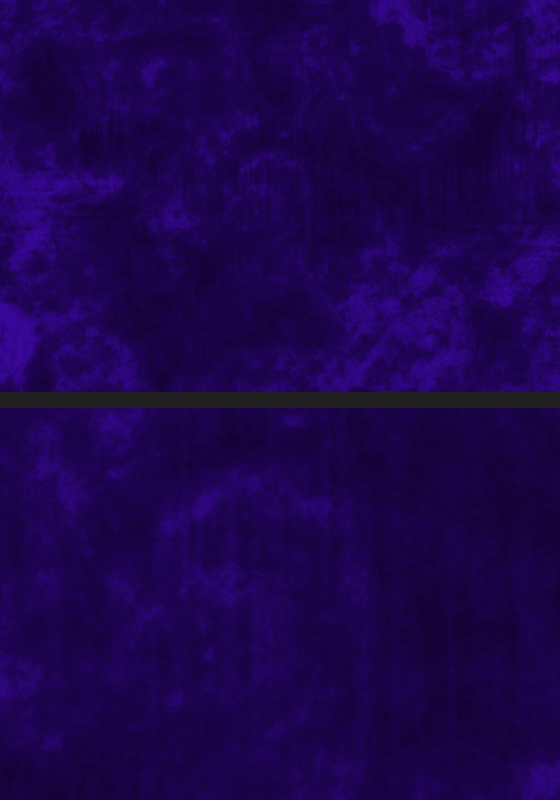
Top, the full canvas; bottom, a detail of the centre.
Reproduce this texture procedurally as a WebGL 1 fragment shader.

```glsl
precision highp float;
uniform vec2 u_resolution;

#define MID_BLUE 0.312
#define CONTRAST 0.25
#define BLUE_RANGE vec2(0.215, 0.60)
#define PATCH_SCALE 3.0
#define MOTTLE_SCALE 9.0
#define GRAIN_SCALE 190.0
#define WEAR 0.75
#define WEAVE 0.38
#define SCRATCH_WIDTH 0.0009
#define SCRATCH_LIGHT 1.0

float hash(vec2 p) {
  vec3 q = fract(p.xyx * 0.1031);
  q += dot(q, q.yzx + 33.33);
  return fract((q.x + q.y) * q.z);
}

float noise(vec2 p) {
  vec2 cell = floor(p), f = fract(p);
  f = f * f * (3.0 - 2.0 * f);
  return mix(mix(hash(cell), hash(cell + vec2(1.0, 0.0)), f.x),
             mix(hash(cell + vec2(0.0, 1.0)), hash(cell + 1.0), f.x), f.y);
}

// Layered noise, centred on zero with roughly unit deviation
float fbm(vec2 p) {
  float sum = 0.0, amp = 3.8;
  for (int i = 0; i < 5; i++) {
    sum += amp * (noise(p) - 0.5);
    p = mat2(0.8, 0.6, -0.6, 0.8) * p * 2.05 + 17.3;
    amp *= 0.65;
  }
  return sum;
}

float blob(vec2 p, vec2 centre, vec2 size) {
  vec2 d = (p - centre) / size;
  return exp(-dot(d, d));
}

// Thin, slightly bent strokes scattered over a rectangle
float scratches(vec2 p, vec2 corner, vec2 extent, float lean, float seed) {
  float px = 1.0 / u_resolution.y, light = 0.0;
  for (int i = 0; i < 16; i++) {
    vec2 id = vec2(float(i) * 3.7, seed);
    vec2 start = corner + extent * vec2(hash(id), hash(id + 11.0));
    float angle = lean * mix(0.45, 1.5, hash(id + 23.0));
    float len = mix(0.05, 0.24, hash(id + 31.0));
    vec2 dir = vec2(sin(angle), -cos(angle));
    vec2 d = p - start;
    float along = dot(d, dir) / len;
    float bend = 0.05 * len * along * (1.0 - along) * 4.0;
    float across = abs(dot(d, vec2(-dir.y, dir.x)) - bend);
    float ends = smoothstep(0.0, 0.12, along) * smoothstep(1.0, 0.7, along);
    float line = 1.0 - smoothstep(SCRATCH_WIDTH, SCRATCH_WIDTH + px, across);
    light = max(light, line * ends * mix(0.25, 1.0, hash(id + 47.0)));
  }
  return light * (0.4 + 0.6 * noise(p * 70.0));
}

// Large-scale balance of light and shadow
float lighting(vec2 p) {
  float light = 0.75 * blob(p, vec2(0.0, 0.35), vec2(0.28, 0.6));
  light += 1.9 * blob(p, vec2(0.63, 0.26), vec2(0.07, 0.10));
  light += 0.8 * blob(p, vec2(0.45, 0.87), vec2(0.22, 0.10));
  light += 0.6 * blob(p, vec2(1.43, 0.1), vec2(0.2, 0.3));
  light -= 1.1 * blob(p, vec2(0.32, 0.17), vec2(0.08, 0.12));
  light -= 0.9 * blob(p, vec2(0.1, 0.76), vec2(0.08, 0.13));
  return light - 0.6 * blob(p, vec2(0.98, 0.48), vec2(0.28, 0.38));
}

void main() {
  vec2 p = gl_FragCoord.xy / u_resolution.y;

  // Cloudy patches with ragged, worn edges
  vec2 warp = vec2(noise(p * 7.0 + 4.0), noise(p * 7.0 + 29.0)) - 0.5;
  float patches = fbm(p * PATCH_SCALE + warp * 0.5 + 5.0);
  float mottle = fbm(p * MOTTLE_SCALE + warp + 41.0);
  float flakes = fbm(p * 31.0 + 73.0);
  float light = lighting(p);
  float worn = smoothstep(0.35, 1.25, patches * 0.6 + light * 0.6 + mottle * 0.35 + flakes * 0.4);
  float pits = smoothstep(0.6, 1.5, flakes * 0.6 - patches * 0.5 - mottle * 0.4);

  // Fine grain and brushed weave in both directions
  float grain = noise(p * GRAIN_SCALE) + hash(floor(p * 358.0)) - 1.0;
  float brushed = noise(p * vec2(150.0, 9.0)) - 0.5;
  float combed = noise(p * vec2(9.0, 130.0) + 60.0) - 0.5;
  float weaveMask = smoothstep(0.3, 0.75, noise(p * 4.0 + 90.0));
  float weave = mix(combed, brushed, smoothstep(0.3, 0.6, noise(p * 3.0 + 8.0)));

  float tone = 0.4 * patches + 0.3 * mottle + 0.22 * flakes + 0.6 * light;
  tone += WEAR * worn - 0.4 * pits + 0.5 * grain;
  tone += WEAVE * weave * (0.5 + 2.0 * weaveMask);

  // Steep scratches at upper right, opposing ones at lower left
  float marks = scratches(p, vec2(0.72, 0.6), vec2(0.6, 0.42), 0.32, 3.0);
  marks += 0.7 * scratches(p, vec2(0.08, 0.1), vec2(0.4, 0.35), -0.55, 19.0);
  tone += SCRATCH_LIGHT * marks;

  float blue = clamp(MID_BLUE * exp(CONTRAST * tone), BLUE_RANGE.x, BLUE_RANGE.y);
  gl_FragColor = vec4(blue * vec2(0.365, 0.04), blue, 1.0);
}
```
